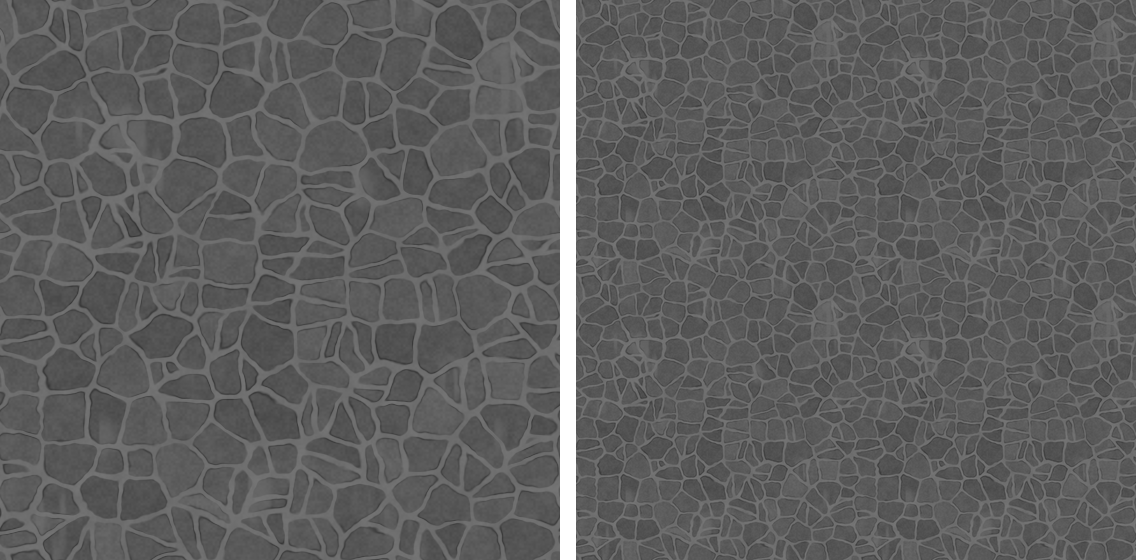
Left: one tile. Right: repeated 2 by 2.
A WebGL 1 fragment shader for this texture:

```glsl
precision highp float;
// Irregular stone wall in dark greys with paler mortar, tiling in both axes.
// Stones are cells of a wrapped, weighted Voronoi diagram; some are split in two.
// Wrapped value noise adds ragged edges, grain, blotches and mortar smears.

uniform vec2 u_resolution;

#define STONES vec2(13.0, 14.0)
#define JITTER vec2(0.84, 0.74)
#define SIZE_SPREAD 0.22
#define SPLIT_SHARE 0.36
#define JOINT_HALF 0.050
#define CORNER_SHARPNESS 26.0
#define EDGE_SOFTNESS 0.018
#define STONE_DARK 0.315
#define STONE_LIGHT 0.358
#define MORTAR 0.432
#define GRAIN 0.055

vec2 hash2(vec2 p) {
  vec3 h = fract(p.xyx * vec3(0.1031, 0.1030, 0.0973));
  h += dot(h, h.yzx + 33.33);
  return fract((h.xx + h.yz) * h.zy);
}

// Value noise with a whole number of cells per canvas, so it wraps.
float noise(vec2 uv, vec2 period) {
  vec2 p = uv * period;
  vec2 i = floor(p);
  vec2 f = p - i;
  f = f * f * (3.0 - 2.0 * f);
  vec2 a = mod(i, period);
  vec2 b = mod(i + 1.0, period);
  vec2 seed = period.yx + 7.0;
  float low = mix(hash2(a + seed).x, hash2(vec2(b.x, a.y) + seed).x, f.x);
  float high = mix(hash2(vec2(a.x, b.y) + seed).x, hash2(b + seed).x, f.x);
  return mix(low, high, f.y);
}

// Stone centre in xy and its power weight in z.
vec3 stoneSite(vec2 cell) {
  vec2 id = mod(cell, STONES);
  vec2 centre = cell + 0.5 + JITTER * (hash2(id + 3.0) - 0.5);
  return vec3(centre, SIZE_SPREAD * hash2(id + 41.0).x);
}

// Returns distance to the joint line (x) and two random values of the stone (yz).
vec3 stoneField(vec2 p) {
  vec2 home = floor(p);
  vec2 nearest = home;
  vec3 site = vec3(0.0);
  float best = 100.0;
  for (int y = -2; y <= 2; y++) {
    for (int x = -2; x <= 2; x++) {
      vec2 cell = home + vec2(float(x), float(y));
      vec3 s = stoneSite(cell);
      float power = dot(s.xy - p, s.xy - p) - s.z;
      if (power < best) {
        best = power;
        nearest = cell;
        site = s;
      }
    }
  }

  // Smooth minimum over all borders rounds the corners.
  float sum = 0.0;
  for (int y = -2; y <= 2; y++) {
    for (int x = -2; x <= 2; x++) {
      vec2 step2 = vec2(float(x), float(y));
      if (dot(step2, step2) > 0.5) {
        vec3 s = stoneSite(nearest + step2);
        float power = dot(s.xy - p, s.xy - p) - s.z;
        float border = (power - best) / (2.0 * max(distance(s.xy, site.xy), 0.05));
        sum += exp(-CORNER_SHARPNESS * border);
      }
    }
  }

  // Some stones are cut by a nearly level or upright joint.
  vec2 id = mod(nearest, STONES);
  vec2 pick = hash2(id + 77.0);
  if (pick.x < SPLIT_SHARE) {
    float tilt = (pick.y - 0.5) * 0.7;
    vec2 normal = vec2(sin(tilt), cos(tilt));
    if (hash2(id + 91.0).x < 0.45) normal = normal.yx;
    float side = dot(p - site.xy, normal) + 0.3 * (hash2(id + 91.0).y - 0.5);
    sum += exp(-CORNER_SHARPNESS * abs(side));
    id += 19.0 * step(0.0, side);
  }
  return vec3(-log(max(sum, 1e-12)) / CORNER_SHARPNESS, hash2(id + 123.0));
}

void main() {
  vec2 uv = gl_FragCoord.xy / u_resolution;

  // Ragged outlines
  vec2 bend = vec2(noise(uv, vec2(31.0, 29.0)), noise(uv, vec2(27.0, 33.0))) - 0.5;
  vec2 chip = vec2(noise(uv, vec2(97.0, 89.0)), noise(uv, vec2(83.0, 101.0))) - 0.5;
  vec3 stone = stoneField(uv * STONES + 0.16 * bend + 0.05 * chip);

  float patches = noise(uv, vec2(11.0, 9.0));
  float blotch = noise(uv, vec2(43.0, 47.0)) - 0.5;
  float grain = 0.6 * noise(uv, vec2(241.0, 251.0)) + 0.4 * noise(uv, vec2(113.0, 127.0)) - 0.5;
  float streak = noise(uv, vec2(71.0, 13.0));

  // Joint mask
  float inside = stone.x - JOINT_HALF * (0.75 + 0.5 * patches);
  float soft = max(EDGE_SOFTNESS, STONES.x / u_resolution.x);
  float mask = smoothstep(-soft, soft, inside);

  // Stone face: own tone, a few pale ones, grain and mortar smears
  float face = mix(STONE_DARK, STONE_LIGHT, stone.y);
  face += 0.035 * smoothstep(0.88, 0.94, stone.z);
  face += 0.025 * blotch + GRAIN * grain;
  float smear = smoothstep(0.66, 0.9, patches) * smoothstep(0.35, 0.8, streak);
  face = mix(face, MORTAR, 0.6 * smear);

  // Dark crevice along the stone rim
  float rim = (inside - 0.02) / 0.022;
  float crevice = exp(-rim * rim) * smoothstep(0.3, 0.85, noise(uv, vec2(37.0, 41.0)));

  float mortar = MORTAR + 0.03 * blotch + 0.02 * (patches - 0.5) + 0.5 * GRAIN * grain;
  float tone = mix(mortar, face, mask) - 0.085 * crevice * mask;
  gl_FragColor = vec4(vec3(tone), 1.0);
}
```
